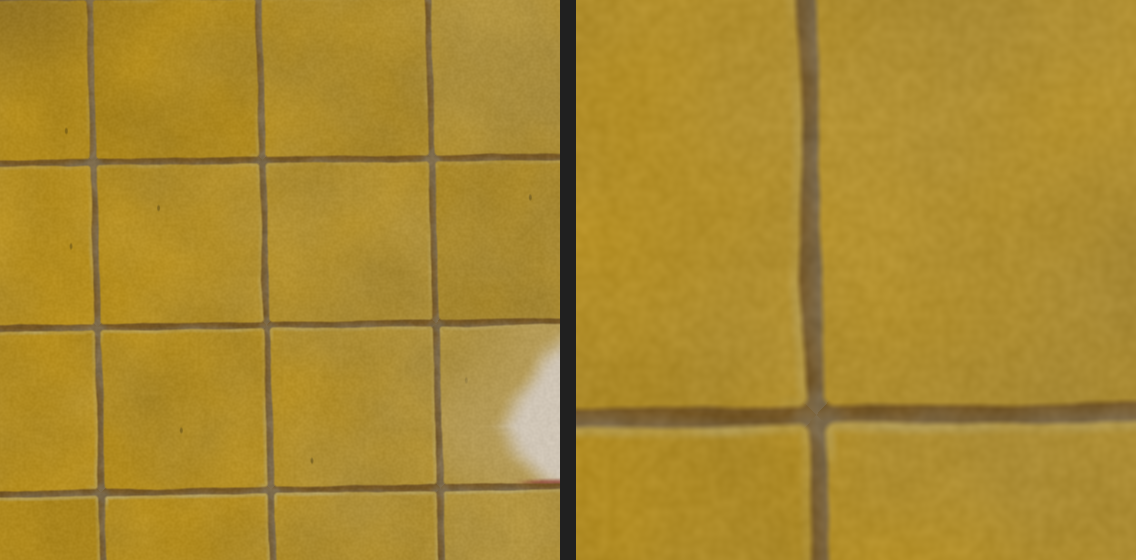
Left, the full canvas; right, a detail of the centre.
A WebGL 1 fragment shader for this texture:

```glsl
precision highp float;
// Wall of square ochre glazed tiles in a slightly skewed grid with brown-grey grout.
// A rounded-box distance splits tile from joint; gradient noise adds wobble, mottling
// and grain; one tile on the right carries a pale window reflection.

uniform vec2 u_resolution;

const vec2 CELL = vec2(0.302, 0.2955);
const vec2 GRID_ORIGIN = vec2(0.185, 0.708);
const float GROUT_WIDTH = 0.0115;
const float CORNER_RADIUS = 0.006;

const vec3 GLAZE_WARM = vec3(0.690, 0.540, 0.115);
const vec3 GLAZE_PALE = vec3(0.672, 0.555, 0.225);
const vec3 GLAZE_SHADE = vec3(0.570, 0.450, 0.140);
const vec3 GROUT_BROWN = vec3(0.455, 0.335, 0.140);
const vec3 GROUT_GREY = vec3(0.490, 0.420, 0.300);
const vec3 LIP_LIGHT = vec3(0.715, 0.640, 0.390);
const vec3 HALO = vec3(0.710, 0.610, 0.350);
const vec3 GLARE = vec3(0.815, 0.775, 0.715);
const vec3 RED_REFLECTION = vec3(0.560, 0.270, 0.220);

float hash(vec2 p) {
  vec3 q = fract(vec3(p.xyx) * 0.1031);
  q += dot(q, q.yzx + 33.33);
  return fract((q.x + q.y) * q.z);
}

vec2 gradient(vec2 corner) {
  float angle = 6.28318 * hash(corner);
  return vec2(cos(angle), sin(angle));
}

// Gradient noise, roughly -0.7 to 0.7.
float noise(vec2 p) {
  vec2 i = floor(p);
  vec2 f = p - i;
  vec2 w = f * f * f * (f * (f * 6.0 - 15.0) + 10.0);
  float a = dot(gradient(i), f);
  float b = dot(gradient(i + vec2(1.0, 0.0)), f - vec2(1.0, 0.0));
  float c = dot(gradient(i + vec2(0.0, 1.0)), f - vec2(0.0, 1.0));
  float d = dot(gradient(i + 1.0), f - 1.0);
  return mix(mix(a, b, w.x), mix(c, d, w.x), w.y);
}

float fbm(vec2 p) {
  float sum = 0.0;
  float amplitude = 0.6;
  for (int i = 0; i < 3; i++) {
    sum += amplitude * noise(p);
    p = p * 2.1 + 17.3;
    amplitude *= 0.5;
  }
  return sum;
}

float roundedBox(vec2 p, vec2 halfSize, float radius) {
  vec2 q = abs(p) - halfSize + radius;
  return length(max(q, 0.0)) + min(max(q.x, q.y), 0.0) - radius;
}

// Glaze with a tone per tile, cloudy mottling, a shaded corner and a rare fleck.
vec3 glazeColor(vec2 p, vec2 id, vec2 local) {
  float tone = hash(id + 41.0) - 0.5;
  float paleness = smoothstep(0.1, 0.95, p.x) + 0.5 * tone + 0.8 * fbm(p * 5.0 + 60.0);
  vec3 color = mix(GLAZE_WARM, GLAZE_PALE, clamp(paleness, 0.0, 1.15));
  color *= 1.0 + 0.06 * tone + 0.13 * fbm(p * 5.5 + id * 3.7 + 80.0);
  float shade = smoothstep(0.33, 0.0, length((p - vec2(0.0, 1.0)) * vec2(1.0, 1.6)));
  color = mix(color, GLAZE_SHADE, 0.9 * shade);
  vec2 fleckAt = (vec2(hash(id + 71.0), hash(id + 93.0)) - 0.5) * CELL * 0.8;
  vec2 toFleck = (local - fleckAt) * vec2(1.0, 0.5);
  float fleck = step(0.75, hash(id + 57.0)) * smoothstep(0.004, 0.001, length(toFleck));
  return color * (1.0 - 0.25 * fleck);
}

// Joint with a brown upper or left side, a greyer far side and grey crossings.
vec3 groutColor(vec2 p, vec2 fromLine) {
  vec2 away = abs(fromLine);
  float vertical = step(away.x, away.y);
  float across = mix(-fromLine.y, fromLine.x, vertical) / GROUT_WIDTH;
  float crossing = smoothstep(0.022, 0.006, max(away.x, away.y));
  float grey = 0.3 + 0.35 * vertical + 0.8 * across + 1.3 * fbm(p * 10.0) + 0.6 * crossing;
  return mix(GROUT_BROWN, GROUT_GREY, clamp(grey, 0.0, 1.0)) * (1.0 + 0.1 * noise(p * 40.0));
}

// Depth inside the wedge between two straight reflection edges.
float wedgeDepth(vec2 p, vec2 tip) {
  vec2 q = p - tip;
  return min(dot(q, vec2(0.803, -0.596)), dot(q, vec2(0.756, 0.655)));
}

void main() {
  vec2 p = gl_FragCoord.xy / u_resolution;
  float pixel = 1.0 / min(u_resolution.x, u_resolution.y);

  // Skewed, gently wavering tile grid whose rows level out toward the top.
  vec2 wobble = 0.0028 * vec2(noise(p * 9.0 + 5.0), noise(p * 9.0 + 31.0));
  vec2 skew = vec2(0.025 * p.y, (0.006 * p.y - 0.016) * p.x);
  vec2 grid = (p - GRID_ORIGIN + skew + wobble) / CELL;
  vec2 id = floor(grid);
  vec2 local = (grid - id - 0.5) * CELL;
  vec2 fromLine = (grid - floor(grid + 0.5)) * CELL;
  float edge = roundedBox(local, 0.5 * (CELL - GROUT_WIDTH), CORNER_RADIUS);
  edge += 0.001 * noise(p * 45.0) + 0.002 * noise(p * 11.0 + 50.0);

  // Glaze with patchy light lips along the upper and right rims.
  vec3 tile = glazeColor(p, id, local);
  float rim = max(smoothstep(0.11, 0.14, local.y), 0.7 * smoothstep(0.12, 0.143, local.x));
  float lip = rim * smoothstep(-0.009, -0.002, edge);
  tile = mix(tile, LIP_LIGHT, lip * clamp(0.8 - 0.7 * p.y + fbm(p * 10.0 + 9.0), 0.0, 0.95));

  // Reflection confined to one tile, with a wide halo and a red tinge at its lower rim.
  float glareTile = step(1.5, id.x) * step(abs(id.y + 2.0), 0.5);
  float depth = wedgeDepth(p, vec2(0.872, 0.238)) + 0.02 * noise(p * 13.0);
  tile = mix(tile, HALO, 0.9 * glareTile * smoothstep(-0.17, 0.0, depth));
  tile = mix(tile, GLARE, glareTile * smoothstep(-0.015, 0.045, depth));
  float redRim = smoothstep(-0.131, -0.141, local.y) * smoothstep(0.91, 0.97, p.x);
  tile = mix(tile, RED_REFLECTION, 0.8 * glareTile * redRim);

  float softness = max(0.0026, pixel);
  vec3 color = mix(tile, groutColor(p, fromLine), smoothstep(-softness, softness, edge));
  color += 0.027 * noise(p * 170.0) + 0.02 * noise(p * 75.0 + 13.0);
  gl_FragColor = vec4(color, 1.0);
}
```
